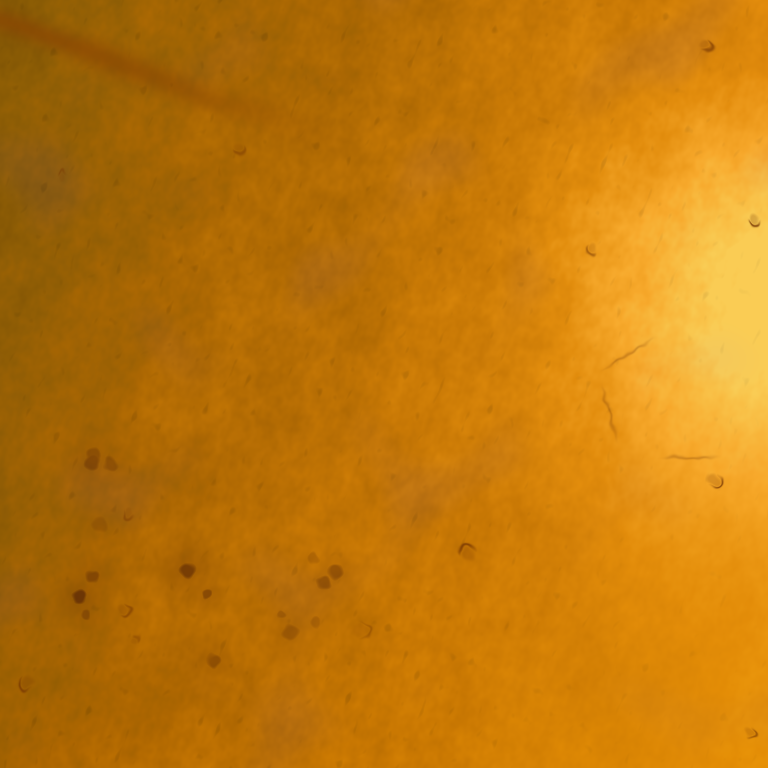
This texture is drawn by a WebGL 2 fragment shader. Its source:

```glsl
#version 300 es
precision highp float;
// Warm amber, parchment-like skin lit from the right: a smooth tone field with
// a glow, mottled by layers of gradient noise and mapped through a colour ramp.
// A soft crease, a cluster of dark spots, curled nicks and scratches lie on top.

#define GLOW_CENTER vec2(0.99, 0.61)
#define CLUSTER_CENTER vec2(0.26, 0.25)
#define CLUSTER_SIZE vec2(0.36, 0.22)
#define SPOT_COUNT 16
#define NICK_COUNT 13
#define SCRATCH_COUNT 3
#define MOTTLE 1.0
#define CREASE_WIDTH 0.016
#define SPOT_COLOR vec3(0.40, 0.19, 0.02)
#define NICK_COLOR vec3(0.46, 0.21, 0.01)
#define CREASE_COLOR vec3(0.54, 0.27, 0.01)

uniform vec2 u_resolution;
out vec4 fragColor;

const vec3 RAMP[6] = vec3[6](
  vec3(0.57, 0.36, 0.02), vec3(0.68, 0.40, 0.01), vec3(0.79, 0.47, 0.02),
  vec3(0.89, 0.55, 0.05), vec3(0.97, 0.66, 0.17), vec3(0.98, 0.80, 0.33));

vec2 hash2(vec2 p) {
  vec3 q = fract(p.xyx * vec3(0.1031, 0.1030, 0.0973));
  q += dot(q, q.yzx + 33.33);
  return fract((q.xx + q.yz) * q.zy);
}

float cornerSlope(vec2 cell, vec2 offset) {
  float angle = 6.2832 * hash2(cell + 200.0).x;
  return dot(vec2(cos(angle), sin(angle)), offset);
}

float gradientNoise(vec2 p) {
  vec2 i = floor(p), f = p - i;
  vec2 u = f * f * f * (f * (f * 6.0 - 15.0) + 10.0);
  vec2 e = vec2(0.0, 1.0);
  return mix(mix(cornerSlope(i, f), cornerSlope(i + e.yx, f - e.yx), u.x),
             mix(cornerSlope(i + e.xy, f - e.xy), cornerSlope(i + e.yy, f - e.yy), u.x), u.y);
}

mat2 rotation(float a) {
  return mat2(cos(a), sin(a), -sin(a), cos(a));
}

// Light falling across the sheet, in steps of the ramp
float lightTone(vec2 p) {
  vec2 d = p - GLOW_CENTER;
  float d2 = dot(d, d);
  float tone = 0.95 + 2.1 * p.x - 0.75 * p.y;
  tone -= 0.45 * (1.0 - smoothstep(0.0, 0.25, p.x));
  return tone + 1.6 * exp(-d2 / 0.1) + 1.2 * exp(-d2 / 0.04);
}

// Blotches from broad to fine, the fine ones slightly drawn out and slanted
float mottle(vec2 p) {
  vec2 q = rotation(0.35) * p * vec2(1.0, 0.75);
  float n = 0.42 * gradientNoise(p * 5.0) + 0.42 * gradientNoise(q * 14.0 + 7.0);
  n += 0.38 * gradientNoise(q * 36.0 + 19.0) + 0.32 * gradientNoise(q * 80.0 + 31.0);
  return n + 0.18 * gradientNoise(q * 150.0 + 43.0);
}

vec3 rampColor(float tone) {
  vec3 c = RAMP[0] * (1.0 + 0.15 * min(tone, 0.0));
  for (int i = 1; i < 6; i++) c = mix(c, RAMP[i], clamp(tone - float(i - 1), 0.0, 1.0));
  return c;
}

float spots(vec2 p) {
  float cover = 0.0;
  for (int i = 0; i < SPOT_COUNT; i++) {
    vec2 a = hash2(vec2(float(i), 5.0)), b = hash2(vec2(float(i), 17.0));
    vec2 offset = (a - 0.5) * CLUSTER_SIZE;
    offset.y -= 0.35 * offset.x;
    float radius = mix(0.007, 0.014, b.x);
    float d = length(p - CLUSTER_CENTER - offset);
    float body = 1.0 - smoothstep(0.45 * radius, radius, d);
    float halo = 0.25 * exp(-d * d / (5.0 * radius * radius));
    cover = max(cover, max(body, halo) * mix(0.25, 0.9, b.y * b.y));
  }
  return cover;
}

// Small open arcs with a faintly shaded inside
float nicks(vec2 p) {
  float cover = 0.0;
  for (int i = 0; i < NICK_COUNT; i++) {
    vec2 a = hash2(vec2(float(i), 61.0)), b = hash2(vec2(float(i), 83.0));
    vec2 q = rotation(6.2832 * b.x) * (p - a) * vec2(1.0, 1.35);
    float radius = mix(0.006, 0.015, b.y), d = length(q);
    float line = exp(-pow((d - radius) / 0.0022, 2.0)) * smoothstep(-0.2, 0.9, q.x / max(d, 0.0001));
    float inside = 0.3 * (1.0 - smoothstep(0.4 * radius, 1.1 * radius, d));
    cover = max(cover, max(line, inside) * mix(0.3, 0.85, fract(b.x * 7.0)));
  }
  return cover;
}

float scratches(vec2 p) {
  float cover = 0.0;
  for (int i = 0; i < SCRATCH_COUNT; i++) {
    vec2 center = vec2(0.55, 0.4) + hash2(vec2(float(i), 107.0)) * vec2(0.35, 0.5);
    vec2 q = rotation(1.3 * float(i)) * (p - center);
    cover += exp(-pow(q.y / 0.0022, 2.0)) * (1.0 - smoothstep(0.015, 0.045, abs(q.x)));
  }
  return min(cover, 1.0);
}

void main() {
  vec2 p = gl_FragCoord.xy / u_resolution;
  float calm = 1.0 - 0.55 * smoothstep(0.6, 1.1, p.x + 0.4 * (0.5 - p.y));
  vec3 color = rampColor(lightTone(p) + MOTTLE * calm * mottle(p));

  // Olive shade at upper left, purer orange low down, dull greyish smudges
  color *= mix(vec3(1.0), vec3(0.97, 1.02, 1.0), p.y * (1.0 - p.x));
  color.b *= mix(0.4, 1.0, smoothstep(0.0, 0.45, p.y));
  float smudge = smoothstep(0.1, 0.5, gradientNoise(p * 7.0 + 57.0));
  color = mix(color, color * vec3(0.95, 0.96, 1.0) + vec3(0.0, 0.0, 0.05), smudge * calm);

  // Crease running down from the upper left, fading out
  float wobble = 0.012 * gradientNoise(p * 9.0 + 3.0);
  float fold = (p.y - 0.972 + 0.36 * p.x + wobble) / (CREASE_WIDTH * (1.0 + p.x));
  float fade = 1.0 - smoothstep(0.08, 0.5, p.x);
  color = mix(color, CREASE_COLOR, 0.65 * fade * exp(-fold * fold));

  // Fine flecks, then the larger marks with slightly ragged outlines
  float fleck = smoothstep(0.36, 0.62, gradientNoise(rotation(0.4) * p * vec2(85.0, 48.0) + 71.0));
  color *= 1.0 - 0.09 * fleck * calm;
  vec2 ragged = p + 0.005 * vec2(gradientNoise(p * 70.0), gradientNoise(p * 70.0 + 91.0));
  color = mix(color, SPOT_COLOR, spots(ragged));
  color = mix(color, NICK_COLOR, nicks(ragged));
  color = mix(color, NICK_COLOR, 0.28 * scratches(ragged));
  fragColor = vec4(clamp(color, 0.0, 1.0), 1.0);
}
```
